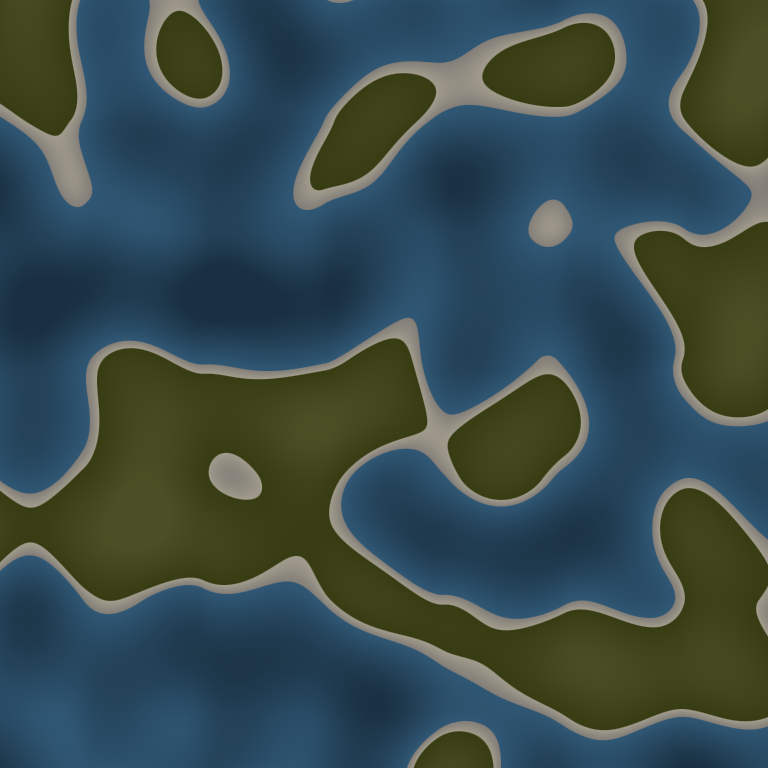
Write a Shadertoy shader that draws this texture map.

```glsl
// Integer hash, returns 32 well mixed bits
uint hash(ivec2 cell) {
    uint n = uint(cell.x) * 1597u + uint(cell.y) * 51749u + 7919u;
    n = (n ^ (n >> 15)) * 0x2c1b3c6du;
    n = (n ^ (n >> 12)) * 0x297a2d39u;
    return n ^ (n >> 15);
}

// Unit slope of a lattice point, slightly favouring diagonals
vec2 slope(ivec2 cell) {
    uint n = hash(cell);
    vec2 v = vec2(float(n & 65535u), float(n >> 16)) / 32767.5 - 1.0;
    return normalize(v + 1e-4);
}

// Gradient noise around zero
float gradientNoise(vec2 p) {
    ivec2 cell = ivec2(floor(p));
    vec2 f = fract(p);
    vec2 w = f * f * (3.0 - 2.0 * f);
    float a = dot(slope(cell), f);
    float b = dot(slope(cell + ivec2(1, 0)), f - vec2(1.0, 0.0));
    float c = dot(slope(cell + ivec2(0, 1)), f - vec2(0.0, 1.0));
    float d = dot(slope(cell + ivec2(1, 1)), f - vec2(1.0, 1.0));
    return mix(mix(a, b, w.x), mix(c, d, w.x), w.y);
}

// Islands over a gentle broad swell
float terrain(vec2 p) {
    return gradientNoise(p * 6.4 + vec2(3.3, 8.6)) + 0.5 * gradientNoise(p * 3.1 + vec2(41.7, 23.4));
}

// Antialiased step, one pixel wide
float edge(float level, float h, float pixel) {
    return clamp((h - level) / pixel + 0.5, 0.0, 1.0);
}

void mainImage(out vec4 fragColor, in vec2 fragCoord) {
    float h = terrain(fragCoord / iResolution.y);
    float pixel = max(fwidth(h), 1e-5);
    float seaLevel = 0.012;
    float grassLevel = 0.092;

    // Each zone is shaded by its own height
    vec3 sea = mix(vec3(0.10, 0.19, 0.26), vec3(0.185, 0.34, 0.455),
                   clamp((h + 0.5) / (seaLevel + 0.5), 0.0, 1.0));
    vec3 sand = mix(vec3(0.51, 0.49, 0.468), vec3(0.63, 0.61, 0.548),
                    clamp((h - seaLevel) / (grassLevel - seaLevel), 0.0, 1.0));
    vec3 grass = mix(vec3(0.215, 0.235, 0.075), vec3(0.30, 0.31, 0.145),
                     clamp((h - grassLevel) / 0.45, 0.0, 1.0));

    vec3 color = mix(sea, sand, edge(seaLevel, h, pixel));
    color = mix(color, grass, edge(grassLevel, h, pixel));
    fragColor = vec4(color, 1.0);
}
```
